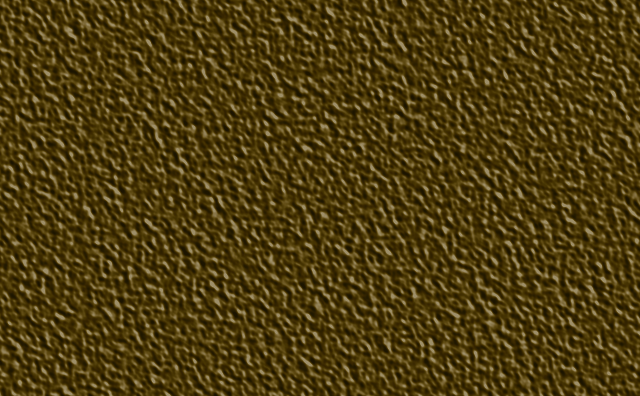
A WebGL 2 fragment shader for this texture:

```glsl
#version 300 es
precision highp float;

uniform vec2 u_resolution;
out vec4 outColor;

// Relief, in units of the canvas height
const float GRAIN_SIZE = 0.0195;
const float LIGHT_ANGLE = 0.70;
const float RIDGE_STRETCH = 1.25;
const float SAMPLE_STEP = 0.22;
const float CONTRAST = 1.72;

// Layers of grain, each finer and turned against the last
const int LAYERS = 3;
const float LAYER_SCALE = 1.33;
const float LAYER_TURN = 1.1;
const float LAYER_WEIGHTS[LAYERS] = float[](0.66, 0.62, 0.42);

// Bronze ramp from shadow to glint, placed by slope in standard deviations
const int STOPS = 7;
const float SLOPES[STOPS] = float[](-2.3, -1.48, -0.67, 0.0, 0.6, 1.18, 1.95);
const vec3 TONES[STOPS] = vec3[](
  vec3(0.11, 0.08, 0.00),
  vec3(0.15, 0.11, 0.00),
  vec3(0.22, 0.15, 0.00),
  vec3(0.28, 0.21, 0.01),
  vec3(0.37, 0.29, 0.07),
  vec3(0.48, 0.40, 0.20),
  vec3(0.62, 0.56, 0.41)
);

mat2 rotation(float angle) {
  float c = cos(angle), s = sin(angle);
  return mat2(c, s, -s, c);
}

// Unit gradient at a lattice point
vec2 latticeGradient(ivec2 cell, int layer) {
  uint h = uint(cell.x) * 73856093u ^ uint(cell.y) * 19349663u ^ uint(layer) * 83492791u;
  h = (h ^ (h >> 16)) * 0x7feb352du;
  h = (h ^ (h >> 15)) * 0x846ca68bu;
  h ^= h >> 16;
  float angle = float(h & 65535u) / 65536.0 * 6.28319;
  return vec2(cos(angle), sin(angle));
}

float gradientNoise(vec2 p, int layer) {
  ivec2 cell = ivec2(floor(p));
  vec2 f = fract(p);
  vec2 w = f * f * f * (f * (f * 6.0 - 15.0) + 10.0);
  float a = dot(latticeGradient(cell, layer), f);
  float b = dot(latticeGradient(cell + ivec2(1, 0), layer), f - vec2(1, 0));
  float c = dot(latticeGradient(cell + ivec2(0, 1), layer), f - vec2(0, 1));
  float d = dot(latticeGradient(cell + ivec2(1, 1), layer), f - vec2(1, 1));
  return mix(mix(a, b, w.x), mix(c, d, w.x), w.y);
}

// Slope of the relief along the light, which lies on the x axis of p
float reliefSlope(vec2 p) {
  float slope = 0.0;
  float scale = 1.0;
  for (int i = 0; i < LAYERS; i++) {
    mat2 turn = rotation(0.5 + LAYER_TURN * float(i));
    vec2 q = turn * p * scale + 17.3 * float(i);
    vec2 e = turn * vec2(SAMPLE_STEP, 0.0);
    float rise = gradientNoise(q + e, i) - gradientNoise(q - e, i);
    slope += LAYER_WEIGHTS[i] * rise / (2.0 * SAMPLE_STEP);
    scale *= LAYER_SCALE;
  }
  return slope;
}

vec3 bronze(float slope) {
  vec3 tone = TONES[0];
  for (int i = 1; i < STOPS; i++) {
    float t = clamp((slope - SLOPES[i - 1]) / (SLOPES[i] - SLOPES[i - 1]), 0.0, 1.0);
    tone = mix(tone, TONES[i], t);
  }
  return tone;
}

void main() {
  vec2 p = gl_FragCoord.xy / u_resolution.y;

  // Turn towards the light and lengthen the ridges across it
  vec2 grain = rotation(-LIGHT_ANGLE) * p / GRAIN_SIZE;
  grain.y /= RIDGE_STRETCH;

  outColor = vec4(bronze(CONTRAST * reliefSlope(grain)), 1.0);
}
```
